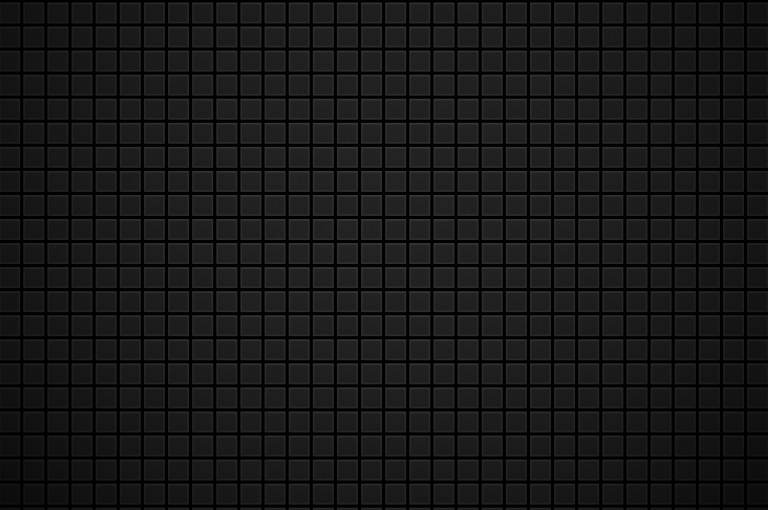
Give the GLSL for this pattern, as a Shadertoy shader.

```glsl
float hash(vec2 p) {
    vec3 q = fract(p.xyx * vec3(0.1031, 0.103, 0.0973));
    q += dot(q, q.yzx + 33.33);
    return fract((q.x + q.y) * q.z);
}

float roundedBox(vec2 p, vec2 halfSize, float radius) {
    vec2 q = abs(p) - halfSize + radius;
    return length(max(q, 0.0)) + min(max(q.x, q.y), 0.0) - radius;
}

void mainImage(out vec4 fragColor, in vec2 fragCoord) {
    vec2 uv = fragCoord / iResolution.xy;
    float pixel = 21.2 / iResolution.y;

    // Tile grid, rows counted downwards, grooves on whole numbers
    vec2 grid = vec2(uv.x, 1.0 - uv.y) * vec2(31.83, 21.2) - vec2(0.9, 0.04);
    vec2 id = floor(grid);
    vec2 p = fract(grid) - 0.5;

    float dist = roundedBox(p, vec2(0.435), 0.03);
    float tile = clamp(0.5 - dist / pixel, 0.0, 1.0);

    // Satin face, slightly brighter at its upper side
    float face = 0.13 - 0.014 * p.y;
    face += 0.006 * (hash(id + 50.0) - 0.5);
    face += 0.012 * (hash(floor(grid * 16.0) + 200.0) - 0.5);

    // Thin bevel, catching most light along the top
    float rim = clamp(0.5 + (dist + 0.07) / pixel, 0.0, 1.0);
    float topSide = smoothstep(0.3, 0.4, -p.y);
    float shade = mix(face, 0.176 + 0.034 * topSide, rim);

    // Soft light from above the middle, fading to the sides
    vec2 offset = uv - vec2(0.5, 0.6);
    float light = 1.04 - dot(offset * offset, vec2(1.7, 0.8));

    float value = mix(0.004, shade * light, tile);
    fragColor = vec4(vec3(value), 1.0);
}
```
